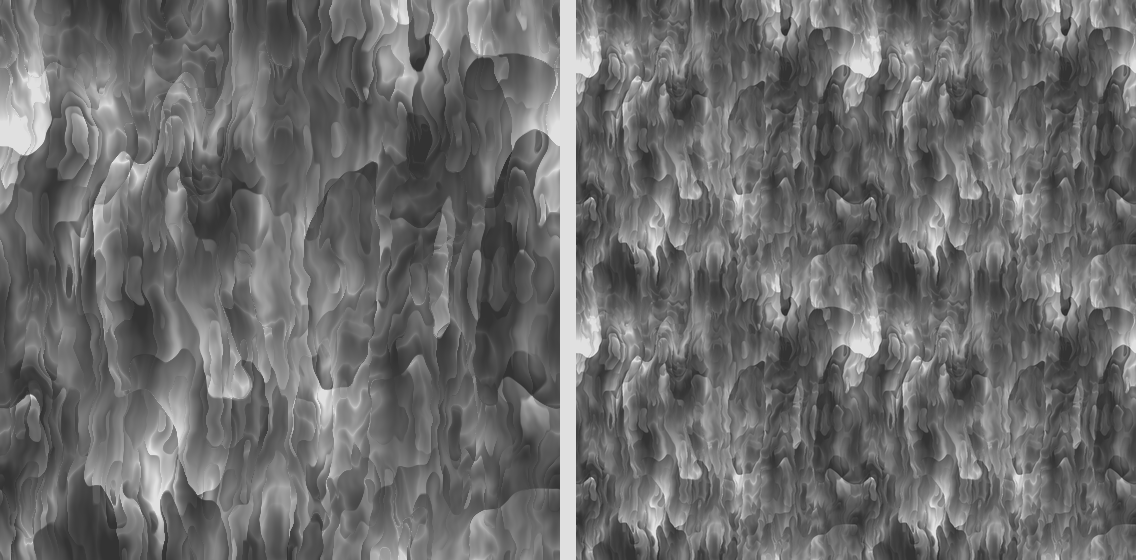
Left, the tile; right, the same tile 2 across and 2 down.
Reproduce this texture procedurally as a WebGL 1 fragment shader.

```glsl
precision highp float;
// Grey fibrous bark: tall, ragged shards with sharp edges and soft highlights.
// Sawtoothed, stretched noise makes the shards, which also shear the shading.
// Every noise lattice wraps at a whole number of cells, so the tile is seamless.
uniform vec2 u_resolution;

float hash(vec2 p) {
  return fract(sin(dot(p, vec2(127.1, 311.7))) * 43758.5453);
}

// Value noise with "cells" lattice cells across the tile
float noise(vec2 uv, vec2 cells, float seed) {
  vec2 p = uv * cells;
  vec2 i = floor(p);
  vec2 f = p - i;
  f = f * f * f * (f * (f * 6.0 - 15.0) + 10.0);
  vec2 a = mod(i, cells) + seed * 17.0;
  vec2 b = mod(i + 1.0, cells) + seed * 17.0;
  return mix(mix(hash(a), hash(vec2(b.x, a.y)), f.x),
             mix(hash(vec2(a.x, b.y)), hash(b), f.x), f.y);
}

float fbm(vec2 uv, vec2 cells, float seed) {
  float sum = 0.0;
  float weight = 0.533;
  for (int i = 0; i < 4; i++) {
    sum += weight * noise(uv, cells, seed + float(i));
    cells *= 2.0;
    weight *= 0.5;
  }
  return sum;
}

// Ramp from 0 to 1 that drops back over a narrow edge
float saw(float v, float edge) {
  float f = fract(v);
  return f - smoothstep(1.0 - edge, 1.0, f);
}

// Overlapping shards at three sizes, centred on zero
float shards(vec2 uv) {
  float sum = 0.0;
  float weight = 0.5;
  vec2 cells = vec2(8.0, 2.0);
  for (int i = 0; i < 3; i++) {
    float seed = 20.0 + 5.0 * float(i);
    float height = 2.6 * noise(uv, cells, seed)
                 + 0.9 * noise(uv, cells * 2.0, seed + 1.0);
    sum += weight * (saw(height, 0.0025 * cells.x) - 0.48);
    cells *= 2.0;
    weight *= 0.65;
  }
  return sum;
}

void main() {
  vec2 uv = gl_FragCoord.xy / u_resolution;

  // Bend the grain, then make its edges ragged
  uv.x += 0.045 * (fbm(uv, vec2(5.0, 8.0), 1.0) - 0.5);
  uv.x += 0.006 * (noise(uv, vec2(24.0, 44.0), 7.0) - 0.5);

  // Each shard slides the shading along the grain
  float shard = shards(uv);
  vec2 sheared = uv + vec2(0.015, 0.15) * shard;

  float broad = fbm(sheared, vec2(4.0, 5.0), 40.0) - 0.5;
  float streak = fbm(sheared, vec2(20.0, 5.0), 50.0) - 0.5;
  float wisp = 1.0 - abs(2.0 * noise(sheared, vec2(14.0, 18.0), 60.0) - 1.0);

  // Exponential tone keeps the darks close and stretches the highlights
  float tone = 1.35 * broad + 1.2 * streak + 0.95 * shard
             + 0.28 * (wisp * wisp * wisp - 0.36);
  float grey = clamp(0.44 * exp(tone), 0.2, 0.88);
  gl_FragColor = vec4(vec3(grey), 1.0);
}
```
